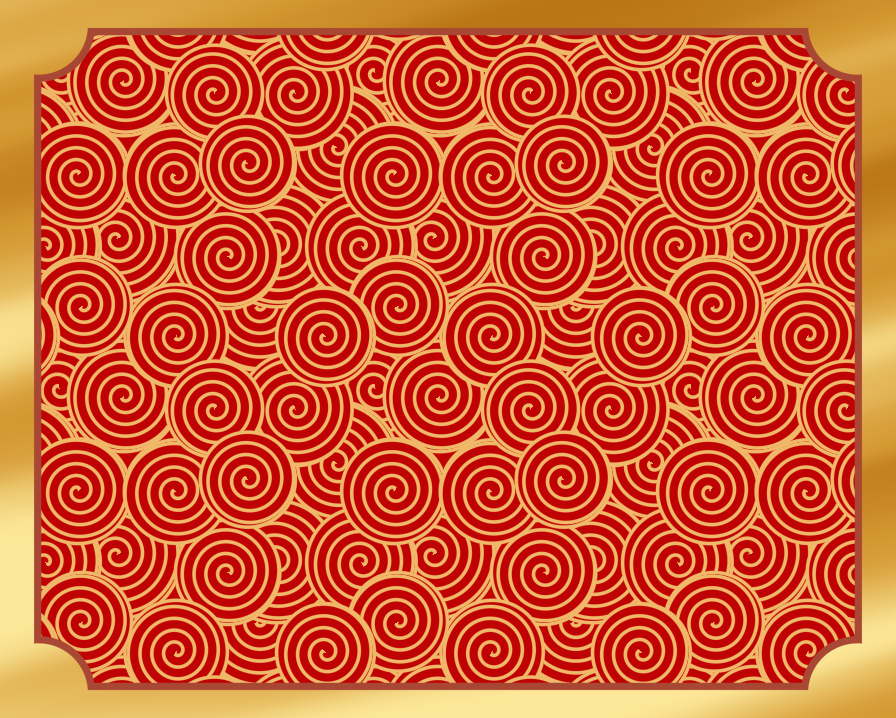
This pattern is drawn by a Shadertoy shader. Its source:

```glsl
// Overlapping gold spirals on a red panel with notched corners, over golden silk.
// Spirals sit on a jittered, staggered grid that repeats as a tile; a random
// priority decides which disc lies on top. Lengths are in canvas heights.
#define CELL 0.110          // grid spacing of the spirals
#define TILE 4.0            // cells per repeat, even
#define JITTER 0.44         // scatter inside a cell
#define RADIUS_LOW 0.095    // disc radius at the bottom of the stack
#define RADIUS_TOP 0.064    // disc radius at the top of the stack
#define TURN_GAP 0.0165     // distance between spiral turns
#define LINE_WIDTH 0.0050
#define BORDER 0.0100
#define NOTCH 0.069         // radius of the cut corners
#define PANEL_HALF vec2(0.5765, 0.461)

const float TAU = 6.2831853;
const vec3 RED = vec3(0.75, 0.008, 0.012);
const vec3 LINE_GOLD = vec3(0.94, 0.72, 0.41);
const vec3 BORDER_BROWN = vec3(0.66, 0.28, 0.20);
const vec3 SILK_DEEP = vec3(0.73, 0.46, 0.08);
const vec3 SILK_MID = vec3(0.84, 0.61, 0.21);
const vec3 SILK_PALE = vec3(0.99, 0.91, 0.60);

vec3 hash3(vec2 p) {
    vec3 q = fract(p.xyx * vec3(0.1031, 0.1030, 0.0973) + 0.37);
    q += dot(q, q.yxz + 33.33);
    return fract((q.xxy + q.yzz) * q.zyx);
}

float noise(vec2 p) {
    vec2 i = floor(p), f = fract(p);
    f = f * f * (3.0 - 2.0 * f);
    float low = mix(hash3(i).x, hash3(i + vec2(1, 0)).x, f.x);
    float high = mix(hash3(i + vec2(0, 1)).x, hash3(i + vec2(1, 1)).x, f.x);
    return mix(low, high, f.y);
}

struct Disc { vec2 offset; float radius, priority, spin; };

// Disc of one grid cell, seen from point p
Disc discAt(vec2 cell, vec2 p) {
    vec2 id = mod(cell, TILE);
    vec3 h = hash3(id + 5.0);
    vec2 scatter = (hash3(id + 41.0).xy - 0.5) * JITTER;
    vec2 center = cell + 0.5 + vec2(0.5 * mod(cell.y, 2.0), 0.0) + scatter;
    return Disc(p - center * CELL, mix(RADIUS_LOW, RADIUS_TOP, h.x), h.x, h.y);
}

// Distance to an Archimedean spiral, corrected for its slope near the core
float spiralDistance(vec2 v, float spin) {
    float r = length(v) + 1e-5;
    float start = fract(atan(v.y, v.x) / TAU + spin) + 0.2;
    float turn = max(round(r / TURN_GAP - start), 0.0);
    float slope = TURN_GAP / (TAU * r);
    return abs(r - TURN_GAP * (turn + start)) / sqrt(1.0 + slope * slope);
}

// Distance to the nearest visible gold line
float lineDistance(vec2 p) {
    vec2 base = floor(p / CELL);
    Disc top = Disc(vec2(0.0), 0.0, -1.0, 0.0);
    for (int y = -1; y <= 1; y++)
    for (int x = -2; x <= 1; x++) {
        Disc d = discAt(base + vec2(x, y), p);
        if (length(d.offset) < d.radius && d.priority > top.priority) top = d;
    }
    float dist = top.priority < 0.0 ? 1.0 : spiralDistance(top.offset, top.spin);
    // Rims of the top disc and of all discs above it
    for (int y = -1; y <= 1; y++)
    for (int x = -2; x <= 1; x++) {
        Disc d = discAt(base + vec2(x, y), p);
        if (d.priority >= top.priority)
            dist = min(dist, abs(length(d.offset) - d.radius));
    }
    return dist;
}

// Soft diagonal folds, paler toward the lower left
vec3 silk(vec2 uv) {
    float across = uv.y - 0.35 * uv.x;
    float warp = noise(vec2(3.0 * uv.x, 5.0 * across) + 7.0);
    float fold = 0.5 + 0.5 * sin(16.0 * across - 1.9 + 1.2 * warp);
    float streak = noise(vec2(2.0 * uv.x, 22.0 * across) + 19.0);
    float sheen = 0.5 * fold + 0.2 * streak
                + 0.65 * (1.0 - uv.y) * (1.0 - 0.5 * uv.x) - 0.08;
    vec3 col = mix(SILK_DEEP, SILK_MID, smoothstep(0.0, 0.45, sheen));
    return mix(col, SILK_PALE, smoothstep(0.4, 0.95, sheen));
}

// Signed distance to a box with round bites out of its corners
float panelDistance(vec2 p) {
    vec2 q = PANEL_HALF - abs(p);
    float bite = NOTCH - length(q - vec2(0.006, -0.004));
    return max(max(-q.x, -q.y), bite);
}

void mainImage(out vec4 fragColor, in vec2 fragCoord) {
    vec2 p = (fragCoord - 0.5 * iResolution.xy) / iResolution.y;
    float soft = 0.75 / iResolution.y;

    float ink = 1.0 - smoothstep(-soft, soft, lineDistance(p) - 0.5 * LINE_WIDTH);
    vec3 field = mix(RED, LINE_GOLD, ink);

    // Stack silk, border and field
    float panel = panelDistance(p);
    vec3 col = silk(fragCoord / iResolution.xy);
    col = mix(BORDER_BROWN, col, smoothstep(-soft, soft, panel));
    col = mix(field, col, smoothstep(-soft, soft, panel + BORDER));
    fragColor = vec4(col, 1.0);
}
```
